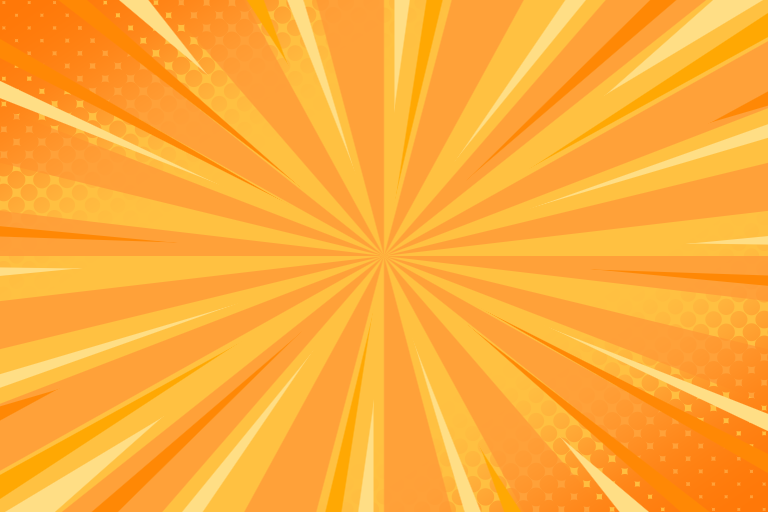
Give the GLSL for this background, as a WebGL 1 fragment shader.

```glsl
precision highp float;
// Yellow and orange sunburst with tapered speed shards and halftone corners.

uniform vec2 u_resolution;

#define RAY_PAIRS 18.0
#define DOT_SPACING 0.035
#define DOT_START 0.36
#define ASPECT 1.5
#define YELLOW vec3(1.0, 0.755, 0.255)
#define ORANGE vec3(1.0, 0.63, 0.225)
#define DEEP vec3(1.0, 0.47, 0.03)
#define DARK vec3(1.0, 0.535, 0.02)
#define GOLD vec3(1.0, 0.66, 0.01)
#define CREAM vec3(1.0, 0.87, 0.52)

// Each column is one shard pair, repeated half a turn away:
// middle angle in degrees, light tip radius, dark tip radius
// (negative for gold), signed half gap in degrees.
const mat4 RIGHT_PAIRS = mat4(
    179.0, 0.80, 0.56, -4.5,
    28.75, 0.457, 1.0, 2.75,
    44.75, 0.86, -0.54, -2.75,
    58.75, 0.45, 0.40, -4.75);
const mat4 LEFT_PAIRS = mat4(
    84.9, 0.58, -0.27, -2.4,
    105.75, 0.38, -0.80, 2.75,
    126.0, 0.85, 0.385, 3.0,
    144.0, 0.54, 0.37, -3.0);

// Coverage from a signed distance that is positive inside.
float cover(float dist, float pixel) {
    return clamp(dist / pixel + 0.5, 0.0, 1.0);
}

// Wedge that widens outward from its tip, on both sides of the centre.
float shard(vec2 p, float degrees, float tip, float pixel) {
    float angle = radians(degrees);
    vec2 axis = vec2(cos(angle), sin(angle));
    float along = abs(dot(p, axis)) - tip;
    float across = abs(p.x * axis.y - p.y * axis.x);
    float slope = 0.026 + 0.11 * tip * tip * tip;
    return cover(slope * along - across, pixel);
}

vec3 addPair(vec3 color, vec2 p, vec4 pair, float pixel) {
    vec3 shade = pair.z < 0.0 ? GOLD : DARK;
    color = mix(color, shade, shard(p, pair.x + pair.w, abs(pair.z), pixel));
    return mix(color, CREAM, shard(p, pair.x - pair.w, pair.y, pixel));
}

// Diagonal lattice of round dots, radius in cells.
float halftone(vec2 p, float radius, float pixel) {
    vec2 grid = vec2(p.x + p.y, p.y - p.x) * 0.70711 / DOT_SPACING;
    vec2 cell = abs(fract(grid) - 0.5);
    // Include neighbouring dots so that large ones overlap.
    float nearest = min(length(cell), min(length(cell - vec2(1.0, 0.0)),
                                          length(cell - vec2(0.0, 1.0))));
    return cover((radius - nearest) * DOT_SPACING, pixel);
}

void main() {
    vec2 uv = gl_FragCoord.xy / u_resolution;
    vec2 p = 2.0 * uv - 1.0;
    float pixel = 2.0 / u_resolution.y;

    // Rays, stretched with the canvas
    float angle = atan(p.y, p.x + 0.00001);
    float edge = sin(angle * RAY_PAIRS) * length(p) / RAY_PAIRS;
    vec3 color = mix(ORANGE, YELLOW, cover(edge, pixel));

    // Glow and halftone toward the upper left and lower right
    float corner = 0.5 * abs(p.y - p.x);
    float heat = smoothstep(0.4, 1.0, corner);
    float radius = mix(0.42, 0.63, smoothstep(0.4, 0.95, corner));
    float dots = halftone((uv - 0.5) * vec2(ASPECT, 1.0), radius, 0.5 * pixel);
    color = mix(color, ORANGE, 0.15 * heat);
    color = mix(color, mix(ORANGE, DEEP, heat),
                dots * smoothstep(DOT_START, 0.78, corner));

    // Speed shards
    for (int i = 0; i < 4; i++) {
        color = addPair(color, p, RIGHT_PAIRS[i], pixel);
        color = addPair(color, p, LEFT_PAIRS[i], pixel);
    }

    gl_FragColor = vec4(color, 1.0);
}
```
